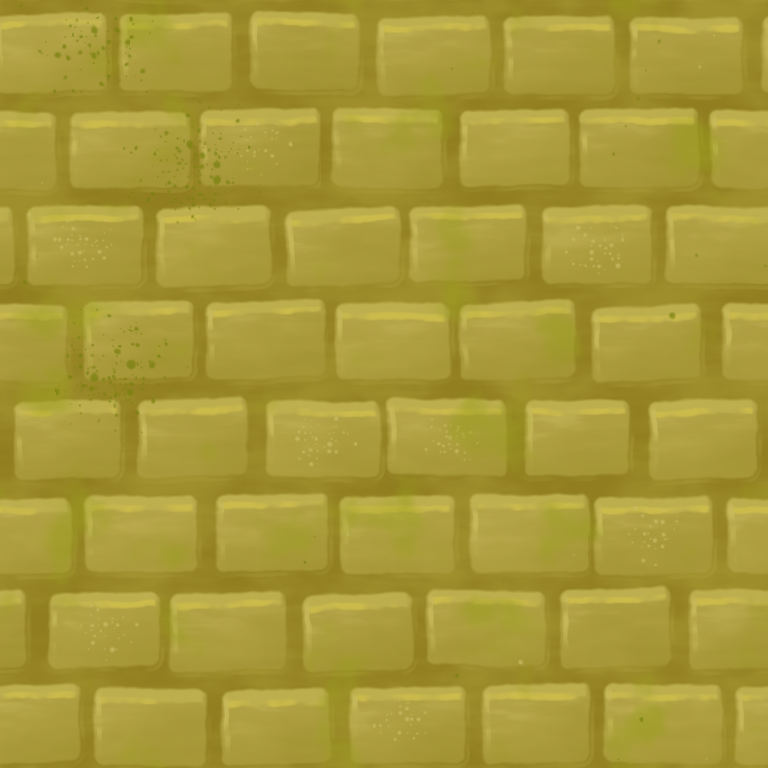
Give the GLSL for this texture, as a WebGL 1 fragment shader.

```glsl
precision highp float;
// Hand-painted mossy stone wall: eight staggered rows of six rounded blocks.
// Each block is a wobbly rounded box with brushed highlights on its top and left;
// wrapping gradient noise adds mottling, brush grain, moss and splatter.
uniform vec2 u_resolution;

float hash(vec2 p) {
  return fract(sin(dot(p, vec2(127.1, 311.7))) * 43758.5);
}

float corner(vec2 cell, vec2 f, vec2 o, vec2 period) {
  float a = 6.2832 * hash(mod(cell + o, period) + 3.7);
  return dot(vec2(cos(a), sin(a)), f - o);
}

// Gradient noise that wraps after one canvas; freq must be whole numbers
float noise(vec2 uv, vec2 freq) {
  vec2 p = uv * freq, c = floor(p), f = p - c;
  vec2 s = f * f * f * (f * (f * 6.0 - 15.0) + 10.0);
  float low = mix(corner(c, f, vec2(0, 0), freq), corner(c, f, vec2(1, 0), freq), s.x);
  float high = mix(corner(c, f, vec2(0, 1), freq), corner(c, f, vec2(1, 1), freq), s.x);
  return mix(low, high, s.y);
}

float fbm(vec2 uv, vec2 freq) {
  float sum = 0.0, amp = 1.0;
  for (int i = 0; i < 4; i++) {
    sum += amp * noise(uv, freq);
    freq *= 2.0;
    amp *= 0.5;
  }
  return sum;
}

// Soft line of given half width around x = 0
float stroke(float x, float w) {
  return 1.0 - smoothstep(w * 0.4, w, abs(x));
}

// One random dot per grid cell, kept where density beats the cell's hash
float dots(vec2 uv, float grid, float density) {
  vec2 c = floor(uv * grid);
  float r = mix(0.08, 0.38, pow(hash(c + 9.1), 2.0));
  vec2 centre = mix(vec2(r), vec2(1.0 - r), vec2(hash(c + 1.3), hash(c + 5.9)));
  float soft = 0.06 + grid / u_resolution.y;
  float d = length(uv * grid - c - centre) - r;
  return (1.0 - smoothstep(-soft, soft, d)) * step(hash(c + 7.7), density);
}

float blob(vec2 uv, vec2 centre, float size) {
  vec2 d = (uv - centre) / size;
  return exp(-dot(d, d));
}

// Horizontal stagger of a row, in block pitches
float rowShift(float row) {
  float odd = 0.30 - 0.29 * mod(floor(row / 2.0), 2.0) - 0.13 * floor(row / 4.0);
  return mix(0.67 - 0.027 * row, odd, mod(row, 2.0));
}

void main() {
  vec2 uv = gl_FragCoord.xy / u_resolution;
  float px = 8.0 / u_resolution.y;
  float cloud = fbm(uv, vec2(7, 9));
  float grain = fbm(uv + 0.004 * cloud, vec2(14, 56));
  float wobble = noise(uv, vec2(20, 22));
  float fine = noise(uv, vec2(75, 80));

  // Block lookup; lengths are in row heights
  float y = uv.y * 8.0 + 0.06;
  float row = mod(floor(y), 8.0);
  float x = uv.x * 6.0 - rowShift(row);
  vec2 id = vec2(mod(floor(x), 6.0), row) + 0.5;
  vec2 p = vec2((fract(x) - 0.5) * 1.3333, fract(y) - 0.5);
  p += (vec2(hash(id), hash(id + 11.3)) - 0.5) * vec2(0.06, 0.05);
  p.y -= p.x * (hash(id + 23.1) - 0.4) * 0.07;
  p += 0.028 * vec2(wobble, noise(uv, vec2(17, 19))) + 0.012 * fine;
  vec2 size = vec2(0.585, 0.4) + (vec2(hash(id + 31.7), hash(id + 43.9)) - 0.5) * vec2(0.09, 0.025);
  vec2 q = abs(p) - size + 0.09;
  float d = length(max(q, 0.0)) + min(max(q.x, q.y), 0.0) - 0.09;

  // Mortar with loose brushwork and a faint rim outside the lower right edges
  vec3 color = mix(vec3(0.565, 0.495, 0.125), vec3(0.625, 0.56, 0.175),
                   smoothstep(-0.6, 0.6, cloud + 0.35 * grain));
  float lowerRight = smoothstep(-0.1, 0.4, p.x * 0.6 - p.y);
  color = mix(color, vec3(0.67, 0.61, 0.23), 0.4 * lowerRight * stroke(d - 0.035, 0.018 + px)
              * smoothstep(-0.3, 0.2, wobble));

  // Block face: lit from the upper left, with dry brushed scuffs
  float top = size.y - p.y, left = p.x + size.x, right = size.x - p.x;
  vec3 face = mix(vec3(0.645, 0.585, 0.21), vec3(0.7, 0.64, 0.275),
                  smoothstep(-0.65, 0.5, p.y - 0.35 * p.x + 0.35 * cloud));
  float scuff = smoothstep(0.0, 0.55, grain * 0.7 + cloud * 0.3 + 0.15 * hash(id + 51.0));
  face = mix(face, vec3(0.75, 0.69, 0.33), 0.6 * scuff * smoothstep(0.65, 0.1, top + 0.3 * left - 0.1));
  face += 0.012 * grain + 0.02 * (hash(id + 61.0) - 0.5);

  // Top ledge, the bright streak beneath it, and the thin left stroke
  float ledge = 0.12 + 0.03 * wobble + 0.03 * (hash(id + 71.0) - 0.5);
  float ends = smoothstep(0.02, 0.07, right);
  face = mix(face, vec3(0.745, 0.69, 0.31), 0.85 * ends * (1.0 - smoothstep(ledge, ledge + 0.035, top)));
  float broken = smoothstep(-0.4, 0.25, noise(uv, vec2(22, 40)) + 0.3 * fine);
  face = mix(face, vec3(0.81, 0.745, 0.29), 0.8 * ends * broken * smoothstep(0.03, 0.1, left)
             * stroke(top - ledge, 0.038 + px));
  face = mix(face, vec3(0.79, 0.735, 0.36), 0.8 * broken * smoothstep(0.75, 0.3, top + 0.1 * wobble)
             * smoothstep(0.03, 0.12, top) * stroke(left - 0.045 - 0.03 * top, 0.026 + px));

  // Pale flecks on a few blocks
  float flecked = step(0.82, hash(id + 83.0)) * smoothstep(0.4, 0.1, length(p));
  face = mix(face, vec3(0.79, 0.74, 0.4), 0.7 * dots(uv, 120.0, 0.6 * flecked));
  color = mix(color, face, 1.0 - smoothstep(-0.012 - px, 0.012 + px, d));

  // Moss tint and dark green splatter clusters
  float moss = smoothstep(0.15, 0.65, fbm(uv + 0.37, vec2(8, 8)));
  color = mix(color, vec3(0.6, 0.62, 0.11), 0.5 * moss);
  float splat = blob(uv, vec2(0.255, 0.78), 0.055) + blob(uv, vec2(0.15, 0.51), 0.05)
              + 0.6 * blob(uv, vec2(0.13, 0.94), 0.05);
  vec2 smear = uv + 0.003 * vec2(wobble, fine);
  float spots = max(dots(smear, 62.0, 0.75 * splat), dots(smear, 137.0, 0.6 * splat));
  color = mix(color, vec3(0.47, 0.5, 0.05), 0.7 * spots);
  gl_FragColor = vec4(color, 1.0);
}
```
